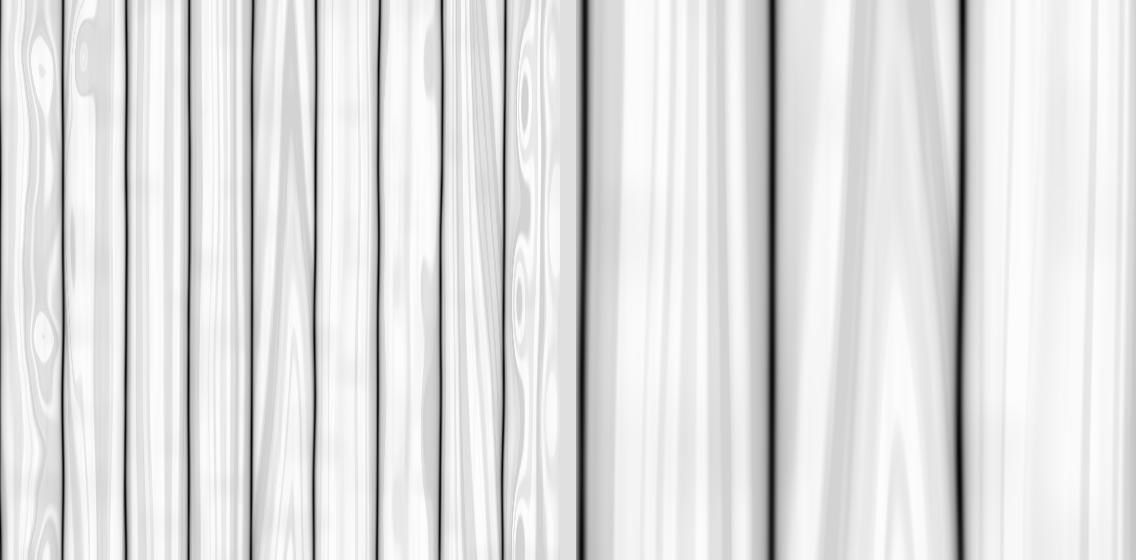
Left: the whole. Right: its middle third, enlarged.
Write a three.js fragment shader that draws this texture.

```glsl
varying vec2 vUv;

const vec3 PAPER_WHITE = vec3(0.99);
const vec3 GRAIN_GRAY = vec3(0.85);
const vec3 GAP_BLACK = vec3(0.03);

float hash(vec2 p) {
  vec3 q = fract(vec3(p.xyx) * 0.1031);
  q += dot(q, q.yzx + 33.33);
  return fract((q.x + q.y) * q.z);
}

float noise(vec2 p) {
  vec2 cell = floor(p);
  vec2 f = fract(p);
  f = f * f * (3.0 - 2.0 * f);
  float low = mix(hash(cell), hash(cell + vec2(1.0, 0.0)), f.x);
  float high = mix(hash(cell + vec2(0.0, 1.0)), hash(cell + 1.0), f.x);
  return mix(low, high, f.y);
}

float blob(vec2 p, vec2 center, vec2 radius) {
  vec2 q = (p - center) / radius;
  return exp(-dot(q, q));
}

float isPlank(float plank, float index) {
  return 1.0 - step(0.5, abs(plank - index));
}

// Long closed loops scattered along a plank
float scatteredLoops(vec2 p, float plank) {
  float sum = 0.0;
  for (int i = 0; i < 6; i++) {
    float n = float(i);
    float side = 0.25 + 0.5 * mod(n, 2.0);
    float shift = 0.12 * (hash(vec2(n, plank + 20.0)) - 0.5);
    float height = (n + hash(vec2(n, plank + 40.0))) / 6.0;
    sum += blob(p, vec2(side + shift, height), vec2(0.13, 0.12));
  }
  return sum;
}

// Meandering heartwood with two knots
float knottyRings(vec2 p) {
  vec2 q = p + vec2(0.16 * (noise(vec2(p.x * 2.0, p.y * 13.0)) - 0.5), 0.0);
  float center = 0.66 + 0.07 * sin(p.y * 11.0);
  float across = (q.x - center) / 0.25;
  float heart = exp(-across * across) * smoothstep(0.19, 0.33, p.y);
  float rings = 3.2 * heart;
  rings += 3.5 * blob(q, vec2(0.56, 0.875), vec2(0.20, 0.055));
  rings += 1.5 * blob(q, vec2(0.77, 0.875), vec2(0.08, 0.035));
  rings += 3.0 * blob(q, vec2(0.67, 0.40), vec2(0.15, 0.035));
  rings += 3.5 * blob(q, vec2(0.76, 0.0), vec2(0.22, 0.10));
  return rings;
}

// Scalar field whose contours are the growth rings
float ringField(vec2 p, float plank) {
  float knotty = isPlank(plank, 0.0);
  float streaked = isPlank(plank, 1.0);
  float arched = isPlank(plank, 4.0);
  float leaning = isPlank(plank, 7.0);
  float looped = isPlank(plank, 8.0) + 0.6 * isPlank(plank, 6.0);

  float warp = noise(vec2(p.x * 2.5 + plank * 17.0, p.y * 3.0)) - 0.5;
  float straight = p.x * mix(8.0, 4.5, max(knotty, 0.7 * looped));
  float fromCenter = p.x - 0.63 - 0.03 * sin(p.y * 5.0);
  float arch = 8.5 * sqrt(fromCenter * fromCenter + 0.002) + 4.2 * p.y;

  float rings = mix(straight, arch, arched) + 0.9 * warp;
  rings += knotty * knottyRings(p);
  rings += looped * 2.2 * scatteredLoops(p, plank);
  rings += leaning * 5.0 * p.y * smoothstep(0.0, 0.6, p.x);
  vec2 bent = p + vec2(0.10 * warp, 0.0);
  rings += streaked * 3.5 * blob(bent, vec2(0.30, 0.90), vec2(0.16, 0.07));
  rings += streaked * 3.0 * blob(bent, vec2(0.14, 0.55), vec2(0.17, 0.32));
  return rings;
}

// Broad gray bands with fine lines between them
float grainAmount(float rings, float plank) {
  float broad = noise(vec2(rings * 1.1, plank * 7.0 + 3.0));
  float fine = noise(vec2(rings * 2.6, plank * 5.0 + 90.0));
  return 0.70 * smoothstep(0.48, 0.72, broad)
       + 0.50 * smoothstep(0.55, 0.88, fine);
}

// Dark core with a soft shadow, wider on the right side
float gapAmount(float offset) {
  float d = abs(offset);
  float core = d / 0.022;
  float reach = offset > 0.0 ? 0.052 : 0.040;
  return min(1.0, 0.55 * exp(-core * core) + 0.50 * exp(-d / reach));
}

void main() {
  // Plank layout with a slight spread toward the top
  float pitch = 0.1121 + 0.0008 * vUv.y;
  float across = vUv.x / pitch;
  float plank = floor(across);
  vec2 p = vec2(across - plank, vUv.y);

  // Grain, fibers and faint stains
  float grain = grainAmount(ringField(p, plank), plank);
  float fiber = noise(vec2(across * 24.0, vUv.y * 5.0));
  float stain = noise(vec2(across * 2.5, vUv.y * 15.0));
  grain += 0.22 * fiber * fiber + 0.20 * smoothstep(0.5, 1.0, stain);
  vec3 color = mix(PAPER_WHITE, GRAIN_GRAY, min(grain, 1.15));

  // Uneven gaps
  float edge = floor(across + 0.5);
  float wobble = 0.022 * (noise(vec2(edge * 9.0, vUv.y * 7.0)) - 0.5);
  float wear = 0.90 + 0.10 * noise(vec2(edge * 5.0, vUv.y * 18.0));
  color = mix(color, GAP_BLACK, wear * gapAmount(across - edge + wobble));

  gl_FragColor = vec4(color, 1.0);
}
```
